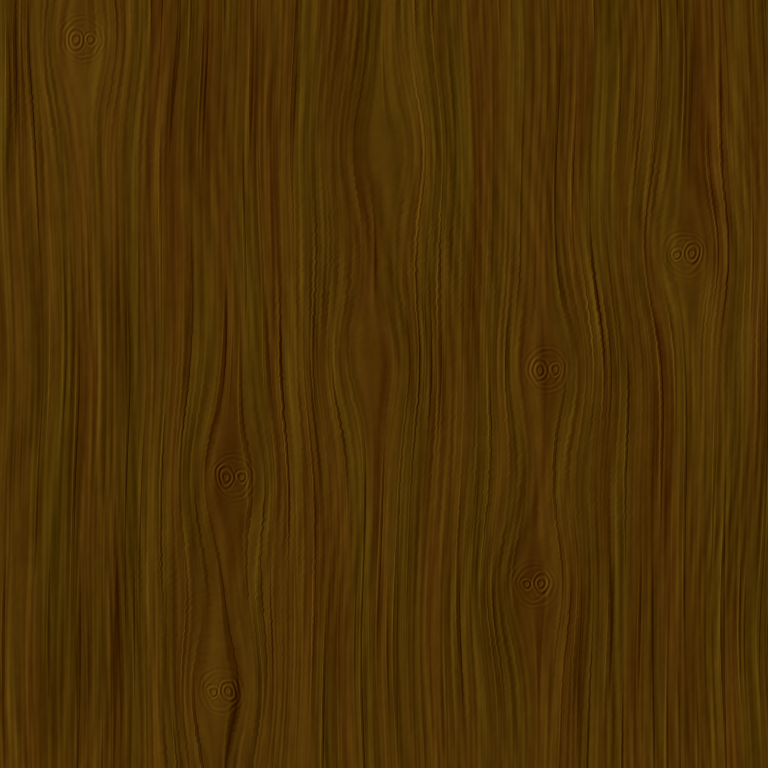
Give the GLSL for this texture, as a Shadertoy shader.

```glsl
// Dark walnut board: fine vertical grain that bends around scattered knots.
// Stretched gradient noise is sampled along warped fibres, then embossed
// by comparing the surface height with that of a nearby point.

const vec3 DARK = vec3(0.250, 0.150, 0.010);
const vec3 LIGHT = vec3(0.350, 0.240, 0.040);
const vec3 RED_SHIFT = vec3(0.018, -0.018, 0.006);
const float MEAN_TONE = 0.48;
const float CONTRAST = 0.95;
const float EMBOSS = 1.45;
const vec2 LIGHT_STEP = vec2(0.0013, -0.0008);

const int KNOTS = 8;
const vec2 KNOT_START = vec2(0.48, 0.53);
const vec2 KNOT_STRIDE = vec2(0.7549, 0.5698);  // evenly spread sequence
const vec2 BULGE = vec2(0.048, 0.085);          // reach of the bent fibres
const float BEND = 0.80;
const float CRINKLE = 0.007;
const float EYE_GAP = 0.009;
const float RING_WIDTH = 0.0056;
const float RIM_RADIUS = 0.024;
const float TAU = 6.28319;

// Integer hash giving a unit gradient for each lattice point
vec2 gradient(ivec2 cell) {
    uint h = uint(cell.x) * 1597334677u ^ uint(cell.y) * 3812015801u;
    h = (h ^ (h >> 15)) * 2246822519u;
    h = (h ^ (h >> 13)) * 3266489917u;
    float angle = TAU * float((h ^ (h >> 16)) & 65535u) / 65536.0;
    return vec2(cos(angle), sin(angle));
}

float noise(vec2 p) {
    ivec2 i = ivec2(floor(p));
    vec2 f = fract(p);
    vec2 s = f * f * f * (f * (f * 6.0 - 15.0) + 10.0);
    float a = dot(gradient(i), f);
    float b = dot(gradient(i + ivec2(1, 0)), f - vec2(1, 0));
    float c = dot(gradient(i + ivec2(0, 1)), f - vec2(0, 1));
    float d = dot(gradient(i + ivec2(1, 1)), f - vec2(1, 1));
    return mix(mix(a, b, s.x), mix(c, d, s.x), s.y);
}

// Large and small ringed eye side by side inside broken oval ripples
float knotEye(vec2 d, float seed) {
    d += 0.003 * vec2(noise(d * 55.0 + seed), noise(d * 55.0 + seed + 31.0));
    float side = seed < 4.5 ? 1.0 : -1.0;
    float large = length((d - vec2(side * EYE_GAP, 0.0)) * vec2(1.0, 0.75));
    float small = length((d + vec2(side * EYE_GAP * 1.2, 0.0)) * vec2(1.0, 0.8));
    float rings = sin(TAU * large / RING_WIDTH) * smoothstep(0.017, 0.009, large);
    rings += sin(TAU * small / RING_WIDTH) * smoothstep(0.012, 0.006, small);
    float r = length(d * vec2(1.0, 0.95));
    float rim = (r - RIM_RADIUS) / 0.008;
    float ripples = cos(TAU * (r - RIM_RADIUS) / 0.0065) * exp(-rim * rim);
    return 0.27 * rings - 0.18 * ripples * (0.7 + noise(d * 60.0 + seed));
}

// Returns the fibre coordinate across the grain and the knot relief
vec2 bendFibres(vec2 p) {
    float across = p.x + 0.014 * noise(p * vec2(6.0, 3.0) + 3.0);
    float relief = 0.0;
    float slant = 0.02;
    for (int i = 0; i < KNOTS; i++) {
        vec2 center = mix(vec2(0.1, 0.0), vec2(0.9, 1.0),
                          fract(KNOT_START + float(i) * KNOT_STRIDE));
        vec2 d = p - center;
        vec2 q = d / BULGE;
        float pull = BEND * exp(-dot(q, q));
        // A wider, weaker bend carries the curve into the outer fibres
        float outer = 0.22 * exp(-dot(q, q) * 0.30);
        across -= d.x * (pull * 0.8 + outer);
        slant += abs(q.x * q.y) * (pull + outer);
        if (i % 4 != 0) relief += knotEye(d, float(i));
    }
    // Crinkles appear where the fibres lean
    across += CRINKLE * min(slant, 0.3) * noise(p * vec2(45.0, 170.0));
    return vec2(across, relief);
}

// Height and tone of the surface from the fibre coordinate
float woodHeight(vec2 p, vec2 fibre) {
    float u = fibre.x;
    float bands = 0.46 * noise(vec2(u * 22.0, p.y * 1.7));
    float streaks = 0.50 * noise(vec2(u * 64.0 + 7.3, p.y * 2.8));
    float threads = 0.46 * noise(vec2(u * 145.0 + 2.7, p.y * 4.4));
    float hairs = 0.30 * noise(vec2(u * 230.0 + 5.1, p.y * 6.0));
    float phase = u * 58.0 + 5.0 * noise(vec2(u * 8.0, p.y * 1.7) + 20.0);
    float rings = 0.11 * sin(TAU * phase);
    float pores = smoothstep(0.20, 0.45, noise(vec2(u * 130.0, p.y * 2.8) + 40.0));
    float mottle = 0.15 * noise(p * vec2(70.0, 34.0))
                 + 0.08 * noise(p * vec2(150.0, 90.0));
    return bands + streaks + threads + hairs + rings - 0.42 * pores + mottle + fibre.y;
}

void mainImage(out vec4 fragColor, in vec2 fragCoord) {
    vec2 p = fragCoord / iResolution.y;
    vec2 lit = p + LIGHT_STEP;
    vec2 fibre = bendFibres(p);

    // Tone with embossed relief
    float height = woodHeight(p, fibre);
    float relief = height - woodHeight(lit, bendFibres(lit));
    float tone = MEAN_TONE + CONTRAST * height + EMBOSS * relief;
    tone = clamp(tone, -0.8, 1.5);

    // Drift between olive and reddish brown
    float hue = noise(vec2(fibre.x * 32.0, p.y * 1.8) + 60.0);
    vec3 color = mix(DARK, LIGHT, tone) + RED_SHIFT * hue;
    fragColor = vec4(clamp(color, 0.0, 1.0), 1.0);
}
```
